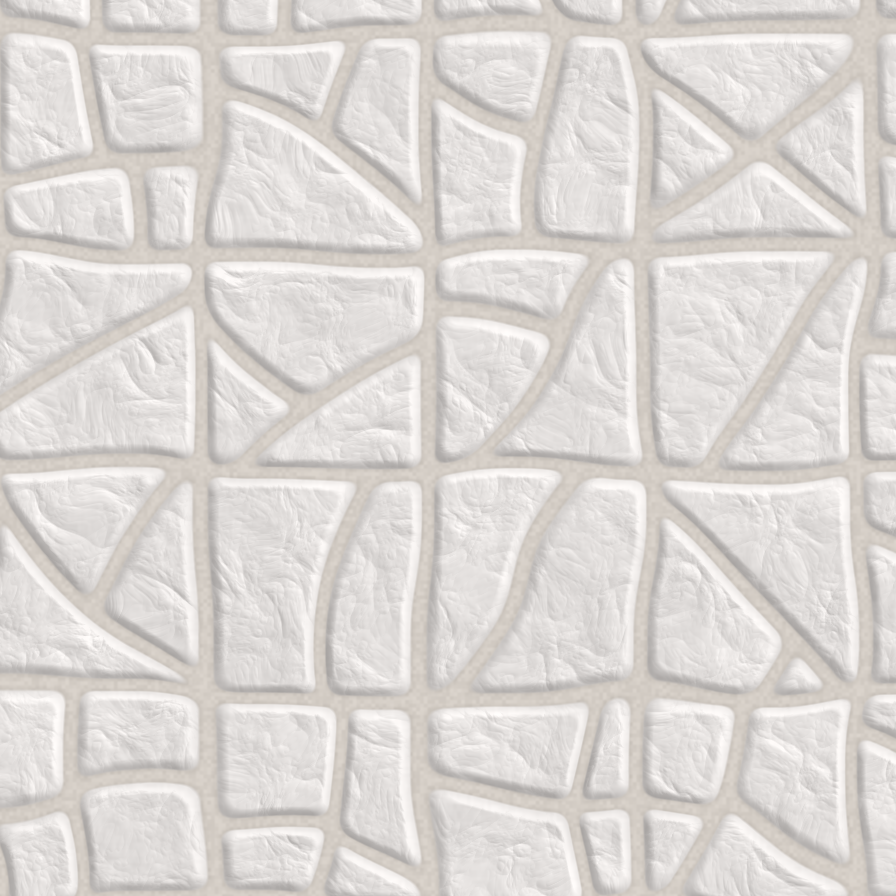
A Shadertoy shader for this texture:

```glsl
// Pale crazy paving: bevelled, chiselled stones set in sandy beige joints.

float hash(vec2 p) {
    vec3 q = fract(p.xyx * vec3(0.1031, 0.1030, 0.0973));
    q += dot(q, q.yzx + 33.33);
    return fract((q.x + q.y) * q.z);
}

vec2 hash2(vec2 p) {
    return vec2(hash(p), hash(p + 71.7));
}

float noise(vec2 p) {
    vec2 i = floor(p), f = fract(p);
    f = f * f * f * (f * (f * 6.0 - 15.0) + 10.0);
    return mix(mix(hash(i), hash(i + vec2(1, 0)), f.x),
               mix(hash(i + vec2(0, 1)), hash(i + vec2(1, 1)), f.x), f.y);
}

// Smooth minimum, rounds the corners of the stones
float roundMin(float a, float b) {
    float h = max(0.07 - abs(a - b), 0.0);
    return min(a, b) - h * h / 0.28;
}

// Distance to the nearest joint: wavy blocks, each split by curved cuts
float jointDistance(vec2 p) {
    vec2 wave = vec2(noise(p * 7.0), noise(p * 7.0 + 40.0)) - 0.5;
    vec2 grid = (p + 0.034 * wave) * 4.1 + 0.06;
    vec2 block = floor(grid) + 11.0;
    vec2 f = fract(grid) - 0.5;
    vec2 edge = 0.5 - abs(f);
    float d = roundMin(edge.x, edge.y);

    // First cut, straight across or diagonal
    vec2 r = hash2(block), s = hash2(block + 23.0);
    float diagonal = step(0.62, r.x);
    float angle = 0.785 * (diagonal + 2.0 * floor(r.y * 2.0)) + (s.x - 0.5) * 0.5;
    vec2 normal = vec2(cos(angle), sin(angle));
    vec2 c = f - (hash2(block + 57.0) - 0.5) * 0.24;
    float along = dot(c, vec2(-normal.y, normal.x));
    float across = dot(c, normal) + (s.y - 0.5) * 0.7 * along * along;
    d = roundMin(d, abs(across));

    // Second cut, chosen apart for each side of the first
    vec2 t = hash2(block + 91.0 + 37.0 * step(0.0, across));
    if (t.x < mix(0.82, 0.35, diagonal)) {
        float slant = (t.x - 0.4) * 0.9;
        float cut = along + (t.y - 0.5) * 0.34 + slant * across;
        d = roundMin(d, abs(cut) / sqrt(1.0 + slant * slant));
    }
    return d / 4.1;
}

// Crumpled stone face in turned octaves
float chiselling(vec2 p) {
    mat2 turn = mat2(0.8, 0.6, -0.6, 0.8);
    vec2 q = turn * p * 24.0;
    q += 0.8 * vec2(noise(q * 0.8), noise(q * 0.8 + 19.0));
    float sum = 0.0, size = 1.0;
    for (int i = 0; i < 4; i++) {
        sum += size * abs(noise(q) - 0.45);
        q = turn * q * 2.1 + 7.3;
        size *= 0.42;
    }
    return sum;
}

float relief(vec2 p, float d) {
    float bevel = smoothstep(0.004, 0.020, d);
    return 0.00135 * bevel + 0.0017 * chiselling(p) * bevel;
}

void mainImage(out vec4 fragColor, in vec2 fragCoord) {
    vec2 p = fragCoord / iResolution.y;
    float d = jointDistance(p);

    // Light from the upper right, found by the slope towards it
    vec2 toLight = vec2(0.0014, 0.0014);
    vec2 lit = p + toLight;
    float slope = (relief(p, d) - relief(lit, jointDistance(lit))) / length(toLight);
    float light = clamp(slope, -0.16, 0.10);

    // Stone with soft clouding, fine weave and a shaded rim
    float cloud = noise(p * 11.0 + 5.0) - 0.5;
    float weave = noise(p * vec2(260.0, 90.0)) + noise(p * vec2(90.0, 260.0)) - 1.0;
    float rim = 1.0 - smoothstep(0.008, 0.017, d);
    vec3 stone = vec3(0.886, 0.872, 0.864) + light + 0.03 * cloud + 0.016 * weave;
    stone -= 0.055 * rim;

    // Sandy joint, slightly raised along its middle
    float grain = noise(p * 240.0) - 0.5;
    vec3 joint = vec3(0.835, 0.808, 0.778) + 0.05 * grain;
    joint -= 0.04 * smoothstep(0.002, 0.008, d);

    vec3 color = mix(joint, stone, smoothstep(0.0060, 0.0092, d));
    fragColor = vec4(clamp(color, 0.0, 1.0), 1.0);
}
```
